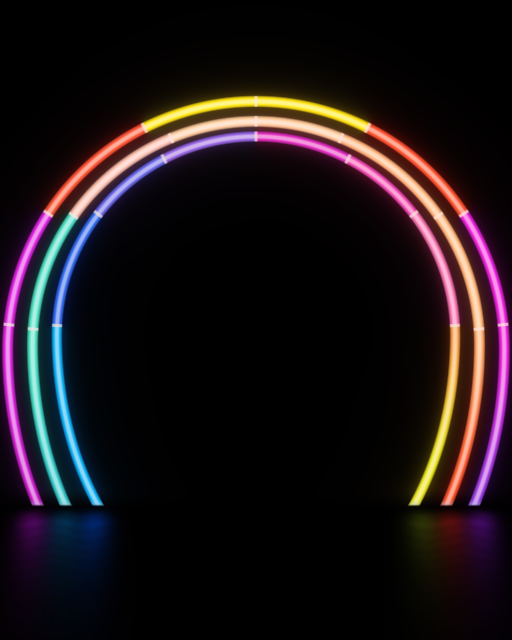
This background is drawn by a Shadertoy shader. Its source:

```glsl
const float FLOOR_Y = 0.264;

// Signed distance to a round arch stretched below its centre (x), angle from the top (y)
vec2 archSpace(vec2 p, float centreY, float radius, float squash) {
    vec2 q = p - vec2(0.5, centreY);
    float angle = atan(q.x, q.y);
    float stretch = q.y < 0.0 ? squash : 1.0;
    q.y *= stretch;
    float len = max(length(q), 1e-4);
    float slope = length(q / len * vec2(1.0, stretch));
    return vec2((len - radius) / max(slope, 0.3), angle);
}

// Colour segments from the crown down to the foot, parted at the joints
vec3 segments(float a, vec3 joints, float soft, vec3 crown, vec3 shoulder,
              vec3 side, vec3 leg, vec3 foot) {
    vec3 s = smoothstep(joints - soft, joints + soft, vec3(a));
    vec3 lower = mix(leg, foot, smoothstep(joints.z, 2.25, a));
    return mix(mix(mix(crown, shoulder, s.x), side, s.y), lower, s.z);
}

float blendWidth(float d) {
    return 0.012 + 4.0 * max(abs(d) - 0.012, 0.0);
}

vec3 pickSide(float angle, float soft, vec3 left, vec3 right) {
    return mix(left, right, smoothstep(-soft, soft, angle));
}

// Pale rings where segments meet
float jointRings(float angle, vec3 joints, float radius) {
    vec3 gap = abs(abs(angle) - joints);
    float nearest = min(min(gap.x, gap.y), min(gap.z, abs(angle)));
    return 1.0 - smoothstep(0.0015, 0.0045, nearest * radius);
}

// Glowing tube: halo, coloured wall, bright core and joints
vec3 neon(vec3 base, vec2 arch, vec3 tint, float halfWidth, float rings, float y, float px) {
    float d = abs(arch.x);
    float outside = max(d - halfWidth, 0.0);
    float above = smoothstep(FLOOR_Y - 0.012, FLOOR_Y + 0.035, y);
    float halo = 0.17 * exp(-outside / 0.011) + 0.075 * exp(-outside / 0.042);
    vec3 light = base + tint * tint * halo * above;

    float body = 1.0 - smoothstep(halfWidth - px, halfWidth + px, d);
    body *= smoothstep(FLOOR_Y - 2.0 * px, FLOOR_Y + px, y);
    float core = 1.0 - smoothstep(0.15 * halfWidth, 0.65 * halfWidth, d);
    float wall = 1.0 - 0.28 * smoothstep(0.5 * halfWidth, halfWidth, d);
    float tip = 1.0 - smoothstep(0.0, 0.012, y - FLOOR_Y);
    vec3 tube = mix(tint * wall, vec3(1.0, 0.98, 0.96), 0.52 * core);
    tube = mix(tube, vec3(0.96, 0.89, 0.85), 0.7 * rings);
    tube = mix(tube, vec3(0.65, 0.72, 0.85), 0.35 * tip);
    return mix(light, tube, body);
}

// Blurred streak on the floor below a foot
vec3 reflection(vec2 p, float footX, vec3 tint) {
    float depth = FLOOR_Y - p.y;
    float lean = 0.08 * sign(0.5 - footX) * depth;
    float width = 0.027 + 0.12 * max(depth, 0.0);
    float x = (p.x - footX + lean) / width;
    float fade = smoothstep(0.0, 0.04, depth) * exp(-max(depth, 0.0) / 0.075);
    float ripple = 0.96 + 0.04 * sin(p.y * 310.0 + sin(p.x * 47.0) * 2.0);
    return tint * exp(-x * x) * fade * ripple;
}

void mainImage(out vec4 fragColor, in vec2 fragCoord) {
    vec2 p = fragCoord / iResolution.x;
    p.y += 0.5 * (1.25 - iResolution.y / iResolution.x);
    float px = 1.0 / iResolution.x;
    vec3 colour = vec3(0.003, 0.001, 0.004);

    vec3 magenta = vec3(0.88, 0.10, 0.86);
    vec3 violet = vec3(0.57, 0.24, 0.90);
    vec3 yellow = vec3(0.96, 0.87, 0.04);
    vec3 red = vec3(0.98, 0.30, 0.17);
    vec3 peach = vec3(1.00, 0.72, 0.47);
    vec3 cream = vec3(0.98, 0.79, 0.55);
    vec3 mint = vec3(0.31, 0.87, 0.73);
    vec3 blue = vec3(0.20, 0.42, 0.95);
    vec3 cyan = vec3(0.05, 0.70, 0.98);
    vec3 pink = vec3(0.98, 0.30, 0.72);

    // Outer arch
    vec3 joints = vec3(0.466, 0.991, 1.470);
    vec2 arch = archSpace(p, 0.567, 0.485, 0.763);
    float a = abs(arch.y), soft = blendWidth(arch.x);
    vec3 left = segments(a, joints, soft, yellow, red, magenta, magenta, magenta * 0.9);
    vec3 right = segments(a, joints, soft, yellow, red, magenta, magenta, violet);
    colour = neon(colour, arch, pickSide(arch.y, soft, left, right), 0.0105,
                  jointRings(arch.y, joints, 0.485), p.y, px);

    // Middle arch
    joints = vec3(0.390, 0.955, 1.500);
    arch = archSpace(p, 0.5765, 0.4365, 0.730);
    a = abs(arch.y);
    soft = blendWidth(arch.x);
    left = segments(a, joints, soft, cream, vec3(0.98, 0.74, 0.62), mint, mint, vec3(0.20, 0.78, 0.78));
    right = segments(a, joints, soft, cream, peach, peach, vec3(0.98, 0.66, 0.42), red);
    colour = neon(colour, arch, pickSide(arch.y, soft, left, right), 0.0105,
                  jointRings(arch.y, joints, 0.4365), p.y, px);

    // Inner arch
    joints = vec3(0.480, 0.915, 1.520);
    arch = archSpace(p, 0.5945, 0.389, 0.715);
    a = abs(arch.y);
    soft = blendWidth(arch.x);
    left = segments(a, joints, soft, vec3(0.60, 0.40, 0.90), vec3(0.43, 0.42, 0.93), blue, cyan, cyan);
    right = segments(a, joints, soft, vec3(0.90, 0.18, 0.76), pink, vec3(0.98, 0.45, 0.70),
                     vec3(0.98, 0.62, 0.30), vec3(0.92, 0.90, 0.12));
    colour = neon(colour, arch, pickSide(arch.y, soft, left, right), 0.0098,
                  jointRings(arch.y, joints, 0.389), p.y, px);

    // Floor light
    colour += reflection(p, 0.066, vec3(0.48, 0.04, 0.56));
    colour += reflection(p, 0.128, vec3(0.01, 0.29, 0.48));
    colour += reflection(p, 0.188, vec3(0.01, 0.23, 0.68));
    colour += reflection(p, 0.822, vec3(0.27, 0.32, 0.03));
    colour += reflection(p, 0.878, vec3(0.55, 0.08, 0.06));
    colour += reflection(p, 0.937, vec3(0.40, 0.06, 0.62));

    fragColor = vec4(clamp(colour, 0.0, 1.0), 1.0);
}
```
